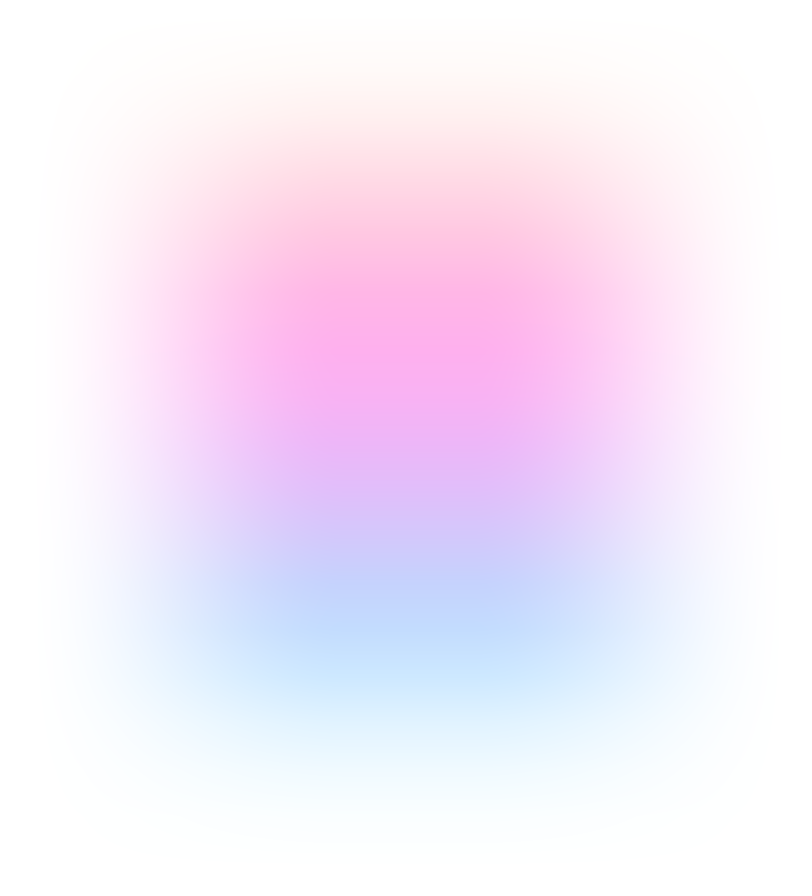
This background is drawn by a WebGL 1 fragment shader. Its source:

```glsl
precision highp float;
// Soft blurred panel on white, fading from blush and pink through lilac to pale blue.
uniform vec2 u_resolution;

const vec3 WHITE = vec3(1.0);

// Linear colour stop: blends towards tint between two heights.
vec3 stop(vec3 below, vec3 tint, float low, float high, float height) {
  return mix(below, tint, clamp((height - low) / (high - low), 0.0, 1.0));
}

// Vertical tint along the panel axis, from bottom to top.
vec3 panelTint(float y) {
  // Pale blue glow
  vec3 c = stop(WHITE, vec3(0.980, 0.996, 1.0), 0.030, 0.089, y);
  c = stop(c, vec3(0.941, 0.980, 1.0), 0.089, 0.141, y);
  c = stop(c, vec3(0.882, 0.953, 1.0), 0.141, 0.193, y);
  c = stop(c, vec3(0.804, 0.910, 1.0), 0.193, 0.245, y);
  c = stop(c, vec3(0.765, 0.863, 0.996), 0.245, 0.297, y);
  // Periwinkle into lilac
  c = stop(c, vec3(0.773, 0.824, 0.992), 0.297, 0.349, y);
  c = stop(c, vec3(0.827, 0.784, 0.984), 0.349, 0.401, y);
  c = stop(c, vec3(0.882, 0.745, 0.980), 0.401, 0.453, y);
  c = stop(c, vec3(0.929, 0.714, 0.973), 0.453, 0.505, y);
  // Saturated pink
  c = stop(c, vec3(0.973, 0.698, 0.953), 0.505, 0.557, y);
  c = stop(c, vec3(0.996, 0.690, 0.933), 0.557, 0.609, y);
  c = stop(c, vec3(1.0, 0.714, 0.902), 0.609, 0.674, y);
  // Blush fading to white
  c = stop(c, vec3(1.0, 0.784, 0.886), 0.674, 0.740, y);
  c = stop(c, vec3(1.0, 0.863, 0.902), 0.740, 0.805, y);
  c = stop(c, vec3(1.0, 0.941, 0.941), 0.805, 0.870, y);
  c = stop(c, vec3(1.0, 0.980, 0.973), 0.870, 0.922, y);
  return stop(c, WHITE, 0.922, 0.985, y);
}

// Coverage of a blurred band around a centre line.
float softBand(float x, float center, float halfWidth, float blur) {
  return 1.0 - smoothstep(halfWidth - blur, halfWidth + blur, abs(x - center));
}

void main() {
  vec2 uv = gl_FragCoord.xy / u_resolution;
  float coverage = softBand(uv.x, 0.503, 0.278, 0.2);
  gl_FragColor = vec4(mix(WHITE, panelTint(uv.y), coverage), 1.0);
}
```
